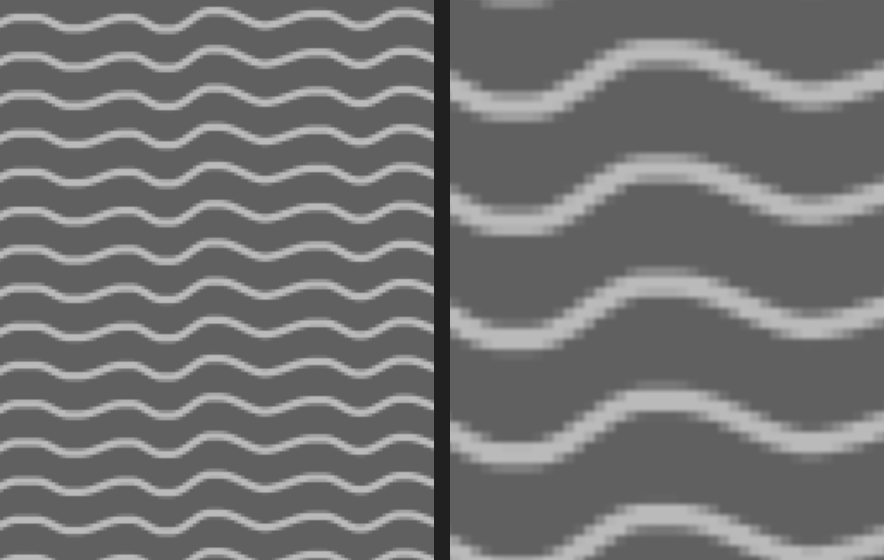
Left, the full canvas; right, a detail of the centre.
This pattern is drawn by a WebGL 1 fragment shader. Its source:

```glsl
precision highp float;

uniform vec2 u_resolution;

// Lengths are fractions of the canvas width
#define PITCH 0.0890
#define FIRST_TROUGH 0.0657
#define HALF_WIDTH 0.0091
#define CELLS 126.0
#define CELL_BLUR 0.36
#define GROUND vec3(0.376)
#define LINE vec3(0.73)

float ramp(float start, float end, float x) {
  return smoothstep(start, end, x);
}

// Height of the uneven wave above its first trough
float waveHeight(float x) {
  float h = 0.0253 * (ramp(-0.037, 0.040, x) - ramp(0.084, 0.160, x));
  h += 0.0253 * ramp(0.182, 0.283, x) - 0.0269 * ramp(0.303, 0.374, x);
  h += 0.0421 * ramp(0.394, 0.485, x) - 0.0337 * ramp(0.505, 0.614, x);
  h += 0.0269 * ramp(0.606, 0.721, x) - 0.0286 * ramp(0.747, 0.828, x);
  h += 0.0320 * ramp(0.833, 0.923, x) - 0.0236 * ramp(0.939, 1.030, x);
  return h;
}

// Soft coverage of the nearest line; y runs down from the top edge
float lineCoverage(vec2 p) {
  float height = waveHeight(p.x);
  float probe = 0.5 / CELLS;
  float slope = (waveHeight(p.x + probe) - waveHeight(p.x - probe)) / (2.0 * probe);
  float offset = p.y - FIRST_TROUGH + height;
  float vertical = abs(fract(offset / PITCH + 0.5) - 0.5) * PITCH;
  float dist = vertical / sqrt(1.0 + slope * slope);
  return clamp((HALF_WIDTH - dist) * CELLS + 0.5, 0.0, 1.0);
}

// Coarse grid of samples with softened cell borders
float steppedCoverage(vec2 p) {
  vec2 grid = p * CELLS - 0.5;
  vec2 cell = floor(grid);
  vec2 blend = smoothstep(0.5 - CELL_BLUR, 0.5 + CELL_BLUR, grid - cell);
  float sum = 0.0;
  for (int j = 0; j < 2; j++) {
    for (int i = 0; i < 2; i++) {
      vec2 corner = vec2(float(i), float(j));
      vec2 weight = mix(1.0 - blend, blend, corner);
      sum += weight.x * weight.y * lineCoverage((cell + corner + 0.5) / CELLS);
    }
  }
  return sum;
}

void main() {
  vec2 fromTop = vec2(gl_FragCoord.x, u_resolution.y - gl_FragCoord.y);
  vec2 p = fromTop / u_resolution.x;
  gl_FragColor = vec4(mix(GROUND, LINE, steppedCoverage(p)), 1.0);
}
```
